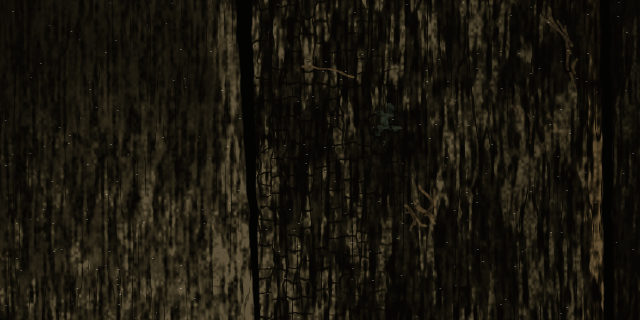
Reproduce this texture procedurally as a Shadertoy shader.

```glsl
float hash(vec2 p) {
    vec3 q = fract(p.xyx * vec3(0.1031, 0.1030, 0.0973));
    q += dot(q, q.yzx + 33.33);
    return fract((q.x + q.y) * q.z);
}

float noise(vec2 p) {
    vec2 i = floor(p), f = fract(p);
    f = f * f * (3.0 - 2.0 * f);
    return mix(mix(hash(i), hash(i + vec2(1, 0)), f.x),
               mix(hash(i + vec2(0, 1)), hash(i + vec2(1, 1)), f.x), f.y);
}

float fbm(vec2 p) {
    float sum = 0.0, amp = 0.53;
    for (int i = 0; i < 4; i++) {
        sum += amp * noise(p);
        p = p * 2.03 + 17.7;
        amp *= 0.5;
    }
    return sum;
}

// Thin curved fibre from a to b, as coverage
float strand(vec2 p, vec2 a, vec2 b, float bend) {
    p += 0.012 * (vec2(noise(p * 35.0), noise(p * 35.0 + 50.0)) - 0.5);
    vec2 axis = b - a;
    float h = clamp(dot(p - a, axis) / dot(axis, axis), 0.0, 1.0);
    vec2 side = normalize(vec2(-axis.y, axis.x));
    vec2 curve = a + axis * h + side * bend * 4.0 * h * (1.0 - h);
    return smoothstep(0.006, 0.002, length(p - curve));
}

// Tuft of strands scattered around a centre
float tuft(vec2 p, vec2 centre, vec2 spread, float seed) {
    float cover = 0.0;
    for (int i = 0; i < 7; i++) {
        vec2 id = vec2(float(i) * 3.1, seed);
        vec2 a = centre + spread * (vec2(hash(id), hash(id + 5.0)) - 0.5);
        float angle = 1.6 + 1.5 * (hash(id + 9.0) - 0.4);
        vec2 b = a + (0.04 + 0.07 * hash(id + 2.0)) * vec2(cos(angle), sin(angle));
        cover = max(cover, strand(p, a, b, 0.03 * (hash(id + 7.0) - 0.5)));
    }
    return cover;
}

// Charred wood split into uneven blocks
float blockCracks(vec2 p) {
    vec2 q = p + 0.035 * vec2(fbm(p * 16.0), fbm(p * 22.0 + 40.0));
    float column = floor(q.x * 23.0);
    float row = q.y * (15.0 + 13.0 * hash(vec2(column, 3.0))) + 9.0 * hash(vec2(column, 8.0));
    float dx = (0.5 - abs(fract(q.x * 23.0) - 0.5)) / 23.0;
    float dy = (0.5 - abs(fract(row) - 0.5)) / 21.0;
    float keep = step(0.3, hash(vec2(column, floor(row + 0.5))));
    float broken = smoothstep(0.3, 0.5, noise(p * vec2(30, 14)));
    return max(broken * smoothstep(0.005, 0.001, dx), keep * smoothstep(0.005, 0.001, dy));
}

void mainImage(out vec4 fragColor, in vec2 fragCoord) {
    vec2 p = fragCoord / iResolution.y;

    // Gaps between the planks
    float wander = 0.016 * (fbm(vec2(p.y * 9.0, 2.0)) - 0.5);
    float x1 = p.x - mix(0.804, 0.763, p.y) - wander;
    float x2 = p.x - mix(1.903, 1.890, p.y) + wander;
    float gap1 = abs(x1) - mix(0.008, 0.025, p.y);
    float gap2 = abs(x2) - 0.015;

    // Grain layers, all drawn out along the planks
    vec2 g = p + vec2(0.012 * (noise(p * vec2(5, 4)) - 0.5), 0.0);
    float fibre = 0.6 * noise(g * vec2(112, 11)) + 0.4 * noise(g * vec2(90, 42) + 31.0);
    fibre = smoothstep(0.2, 0.8, fibre);
    float grit = noise(p * vec2(128, 105));
    float patches = fbm(p * vec2(5, 3.5) + 3.0);
    float flakes = 0.5 * fbm(g * vec2(24, 5) + 11.0) + 0.5 * fbm(g * vec2(58, 13) + 23.0);
    float fissure = smoothstep(0.07, 0.02, abs(noise(g * vec2(52, 4.5)) - 0.5));
    fissure *= smoothstep(0.35, 0.6, noise(g * vec2(25, 9) + 60.0));

    // Left plank: fine worn grain, pale beside the gap
    float shade = mix(0.35, 0.12, smoothstep(0.1, 0.95, p.y)) * mix(0.7, 1.25, smoothstep(0.0, 0.6, p.x));
    float left = shade * (1.55 * fibre + 0.75 * grit - 0.1) * (0.4 + 1.2 * patches);
    left += 0.42 * smoothstep(0.52, 0.62, fbm(p * vec2(30, 18))) * smoothstep(0.8, 0.2, p.y) * fibre * grit * 1.6;
    float paleEdge = smoothstep(0.11, 0.04, gap1 + 0.12 * (flakes - 0.5));
    left += 0.62 * paleEdge * smoothstep(0.40, 0.52, flakes) * (0.15 + 0.7 * fibre + 0.5 * grit);
    left *= 1.0 - 0.6 * fissure;

    // Middle and right planks: dark char with pale flaked streaks
    float worn = smoothstep(0.49, 0.58, flakes + 0.30 * (patches - 0.5) + 0.10 * (fibre - 0.5));
    float dark = 0.34 * fibre * patches + 0.20 * grit * fibre - 0.01;
    dark += 0.75 * worn * (0.1 + 0.7 * fibre) * (0.35 + 1.1 * grit);
    dark *= mix(1.0, 0.7, smoothstep(1.35, 1.6, p.x));
    float warmEdge = smoothstep(0.09, 0.01, gap2) * step(x2, 0.0);
    dark += 0.5 * warmEdge * smoothstep(0.40, 0.54, flakes) * fibre * (1.3 - p.y);
    dark += 0.4 * smoothstep(0.04, 0.0, gap1) * fibre * (0.4 + grit);
    float charred = smoothstep(1.3, 1.0, p.x + 0.6 * (patches - 0.5));
    dark *= 1.0 - 0.85 * blockCracks(p) * charred;
    dark *= 1.0 - 0.85 * fissure;
    dark *= mix(1.0, 0.55, step(0.0, x2));

    // Tone to colour
    float tone = clamp(mix(left, dark, step(0.0, x1)), 0.0, 1.0);
    vec3 color = mix(vec3(0.026, 0.020, 0.012), vec3(0.36, 0.315, 0.225), tone);
    color.b -= 0.06 * tone * (1.0 - tone);
    color *= mix(vec3(1), vec3(1.12, 0.96, 0.78), 0.6 * warmEdge);

    // Lichen
    float ragged = length((p - vec2(1.21, 0.62)) * vec2(1.5, 0.8)) + 0.16 * (fbm(p * 45.0) - 0.5);
    color = mix(color, vec3(0.15, 0.18, 0.13) * (0.3 + 1.1 * grit), 0.75 * smoothstep(0.035, 0.02, ragged));

    // Dry roots and splinters
    float roots = tuft(p, vec2(1.32, 0.31), vec2(0.09, 0.10), 1.0);
    roots = max(roots, 0.6 * tuft(p, vec2(1.78, 0.80), vec2(0.06, 0.18), 4.0));
    roots = max(roots, 0.5 * tuft(p, vec2(1.69, 0.57), vec2(0.16, 0.14), 8.0));
    roots = max(roots, strand(p, vec2(0.95, 0.79), vec2(1.10, 0.762), 0.007));
    color = mix(color, vec3(0.32, 0.25, 0.15) * (0.5 + 0.8 * grit), 0.8 * roots);

    // Pale dust specks
    vec2 cell = floor(p * 34.0);
    vec2 speck = fract(p * 34.0) - 0.2 - 0.6 * vec2(hash(cell + 4.0), hash(cell + 70.0));
    color += 0.25 * step(0.90, hash(cell)) * smoothstep(0.10, 0.03, length(speck * vec2(0.7, 1.3)));

    // Deep shadow in the gaps
    float hole = smoothstep(0.004, -0.003, min(gap1, gap2));
    fragColor = vec4(mix(color, vec3(0.012, 0.010, 0.008), hole), 1.0);
}
```
